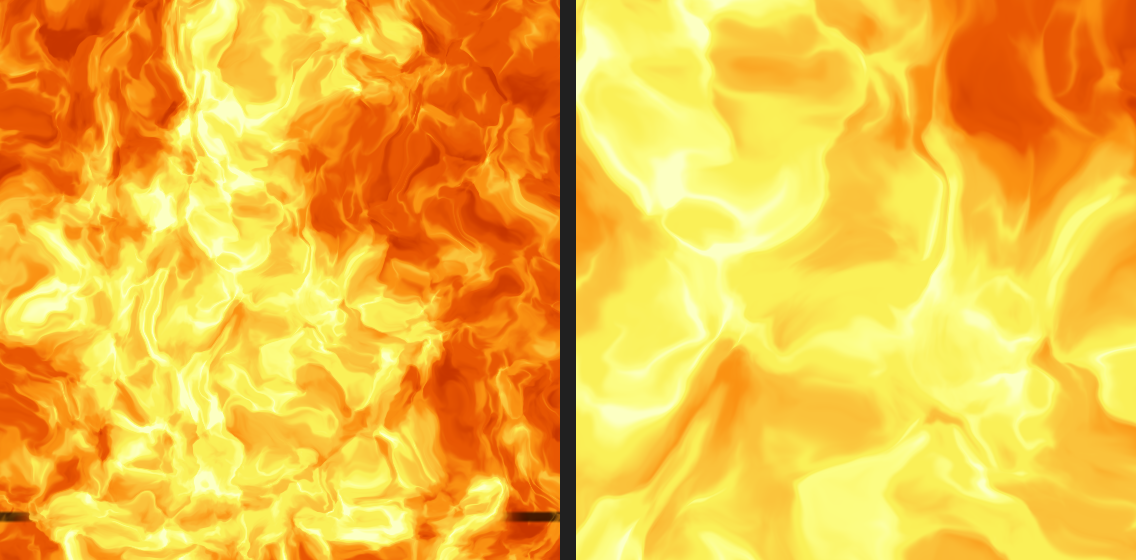
Left, the full canvas; right, a detail of the centre.
Reproduce this texture procedurally as a three.js fragment shader.

```glsl
// A wall of roaring fire: a bright yellow column over deep orange gloom.
// Soft glows lay out the heat, warped gradient noise tears their edges,
// and folded sheets and broken strands of flame are added before colouring.
varying vec2 vUv;

const vec3 EMBER  = vec3(0.78, 0.21, 0.00);
const vec3 RED    = vec3(0.91, 0.34, 0.01);
const vec3 ORANGE = vec3(0.98, 0.57, 0.07);
const vec3 AMBER  = vec3(0.98, 0.76, 0.23);
const vec3 YELLOW = vec3(0.98, 0.94, 0.34);
const vec3 LEMON  = vec3(0.99, 0.99, 0.51);
const vec3 PALE   = vec3(0.99, 1.00, 0.76);

float hash(vec2 p) {
  return fract(sin(dot(p, vec2(127.1, 311.7))) * 43758.5453);
}

// Dot of a random unit direction with the offset from its lattice corner
float corner(vec2 cell, vec2 offset) {
  float angle = 6.2832 * hash(cell);
  return dot(vec2(cos(angle), sin(angle)), offset);
}

// Gradient noise, roughly -0.7 to 0.7
float noise(vec2 p) {
  vec2 i = floor(p);
  vec2 f = p - i;
  vec2 u = f * f * f * (f * (f * 6.0 - 15.0) + 10.0);
  vec2 e = vec2(1.0, 0.0);
  float low = mix(corner(i, f), corner(i + e, f - e), u.x);
  float high = mix(corner(i + e.yx, f - e.yx), corner(i + 1.0, f - 1.0), u.x);
  return mix(low, high, u.y);
}

float fbm(vec2 p) {
  float sum = 0.0;
  float gain = 1.0;
  for (int i = 0; i < 4; i++) {
    sum += gain * noise(p);
    p = mat2(1.6, 1.2, -1.2, 1.6) * p + 7.3;
    gain *= 0.5;
  }
  return sum;
}

// Pushes points along a noisy flow, curling whatever is drawn there
vec2 warp(vec2 p, float scale, float amount) {
  vec2 q = p * scale;
  return p + amount * vec2(fbm(q + 3.1), fbm(q + 41.7));
}

// Soft elliptical spot of heat
float glow(vec2 p, vec2 center, vec2 radius) {
  vec2 d = (p - center) / radius;
  return exp(-dot(d, d));
}

// Folded sheet: brightens slowly, then ends at a crisp rim
float sheet(float field) {
  float f = fract(field);
  return f * f * (1.0 - smoothstep(0.86, 1.0, f));
}

// Thin bright lines along zero contours, broken up by a second noise
float strand(vec2 p, float sharpness) {
  float field = noise(p);
  float presence = smoothstep(-0.20, 0.30, noise(p * 0.6 + 71.0));
  return presence * exp(-sharpness * sqrt(field * field + 0.0006));
}

// Broad arrangement of the burning mass
float burningMass(vec2 p) {
  float mass = glow(p, vec2(0.48, 0.92), vec2(0.22, 0.21));
  mass += glow(p, vec2(0.38, 0.53), vec2(0.29, 0.24));
  mass += glow(p, vec2(0.35, 0.25), vec2(0.20, 0.23));
  mass += glow(p, vec2(0.52, 0.05), vec2(0.40, 0.20));
  mass += 0.7 * glow(p, vec2(0.00, 0.52), vec2(0.14, 0.14));
  mass += 0.8 * glow(p, vec2(0.66, 0.42), vec2(0.14, 0.16));
  mass -= 0.9 * glow(p, vec2(0.61, 0.66), vec2(0.10, 0.07));
  return mass;
}

vec3 flameColor(float h) {
  vec3 c = mix(EMBER, RED, smoothstep(0.00, 0.18, h));
  c = mix(c, ORANGE, smoothstep(0.20, 0.40, h));
  c = mix(c, AMBER, smoothstep(0.40, 0.60, h));
  c = mix(c, YELLOW, smoothstep(0.60, 0.80, h));
  c = mix(c, LEMON, smoothstep(0.84, 0.98, h));
  return mix(c, PALE, smoothstep(0.98, 1.14, h));
}

void main() {
  vec2 p = vUv;
  vec2 flow = warp(p, 3.5, 0.09);
  vec2 curl = warp(flow, 11.0, 0.03);
  vec2 tall = curl * vec2(1.0, 0.75);

  // Burning mass with torn edges
  float mottle = fbm(curl * 9.0 + 19.0);
  vec2 settled = mix(p, curl, 0.7);
  float body = smoothstep(0.12, 1.05, burningMass(settled) + 0.55 * mottle);

  // Flame structure, from wide folds down to hair-thin strands
  float wisps = 0.50 * sheet(2.4 * noise(tall * 4.5 + 5.0) + 1.2 * flow.x);
  wisps += 0.55 * sheet(1.9 * noise(tall * 9.0 + 31.0) + 0.8 * flow.y);
  wisps += 0.75 * strand(tall * 12.0 + 23.0, 10.0);
  wisps += 0.60 * strand(tall * 25.0 + 57.0, 8.0);

  float heat = 0.09 + 0.42 * body + 0.62 * wisps * mix(0.55, 1.0, body);
  heat += 0.23 * mottle + 0.13 * fbm(tall * 28.0) * mix(0.5, 1.0, body);
  heat += 0.26 * glow(settled, vec2(0.45, 0.75), vec2(0.07, 0.10));

  // Dark ledge showing at both sides near the bottom
  float ledge = 1.0 - smoothstep(0.005, 0.012, abs(p.y - 0.077));
  ledge *= smoothstep(0.40, 0.47, abs(p.x - 0.48));
  vec3 color = flameColor(heat);
  color *= 1.0 - 0.7 * ledge * (1.0 - smoothstep(0.3, 0.6, heat));
  gl_FragColor = vec4(color, 1.0);
}
```
